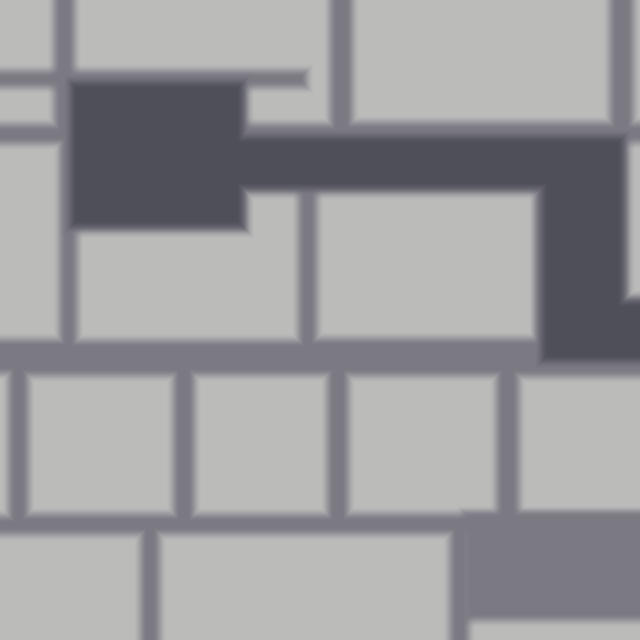
A WebGL 2 fragment shader for this pattern:

```glsl
#version 300 es
precision highp float;

uniform vec2 u_resolution;
out vec4 fragColor;

float hash(vec2 p) {
    return fract(sin(dot(p, vec2(127.1, 311.7))) * 43758.5453);
}

// Soft coverage of an axis-aligned rectangle
float box(vec2 p, vec2 low, vec2 high) {
    vec2 d = min(p - low, high - p);
    return smoothstep(-0.011, 0.011, min(d.x, d.y));
}

// Vertical seam number j of a course, slightly jittered
float seam(int course, int j) {
    float start = vec4(0.25, 0.035, 0.11, 0.11)[course];
    float pitch = vec4(0.475, 0.25, 0.365, 0.43)[course];
    return start + pitch * float(j) + 0.03 * (hash(vec2(course, j)) - 0.5);
}

// Light slabs laid in courses that grow taller upward
float slabs(vec2 p) {
    float edges[5] = float[](-0.2, 0.18, 0.43, 0.79, 1.3);
    float cover = 0.0;
    for (int course = 0; course < 4; course++) {
        for (int j = -1; j < 5; j++) {
            float gap = mix(0.013, 0.02, hash(vec2(j, course + 7)));
            float lift = course == 2 ? 0.025 : 0.0;
            vec2 low = vec2(seam(course, j), edges[course] + lift);
            vec2 high = vec2(seam(course, j + 1), edges[course + 1]);
            cover = max(cover, box(p, low + gap, high - gap));
        }
    }
    return cover;
}

// Stepped dark channel: block, strip, riser and outlet
float channel(vec2 p, float grow) {
    float block = box(p, vec2(0.11, 0.645) - grow, vec2(0.38, 0.872) + grow);
    float strip = box(p, vec2(0.36, 0.705) - grow, vec2(0.97, 0.787) + grow);
    float riser = box(p, vec2(0.846, 0.435) - grow, vec2(0.975, 0.787) + grow);
    float outlet = box(p, vec2(0.95, 0.435) - grow, vec2(1.1, 0.53) + grow);
    return max(max(block, strip), max(riser, outlet));
}

void main() {
    vec2 p = gl_FragCoord.xy / u_resolution;

    vec3 grout = vec3(0.482, 0.478, 0.515);
    vec3 slab = vec3(0.733, 0.733, 0.729);
    vec3 shadow = vec3(0.31, 0.31, 0.35);

    // Grout also fills a ledge and a recessed corner
    float ledge = box(p, vec2(-0.1, 0.863), vec2(0.48, 0.89));
    float recess = box(p, vec2(0.725, 0.03), vec2(1.1, 0.2));
    float light = slabs(p) * (1.0 - max(ledge, recess));
    light *= 1.0 - channel(p, 0.008);

    vec3 color = mix(grout, slab, light);
    color = mix(color, shadow, channel(p, 0.0));
    fragColor = vec4(color, 1.0);
}
```
